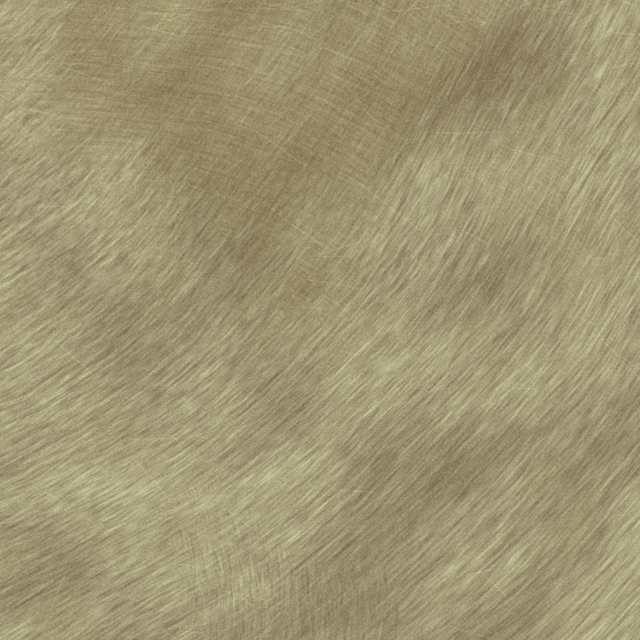
Reproduce this texture procedurally as a Shadertoy shader.

```glsl
vec2 hash2(vec2 cell) {
    uvec2 v = uvec2(ivec2(cell)) * 1664525u + 1013904223u;
    v.x += v.y * 1664525u;
    v.y += v.x * 1664525u;
    v ^= v >> 16u;
    v.x += v.y * 1664525u;
    v.y += v.x * 1664525u;
    v ^= v >> 16u;
    return vec2(v & 65535u) / 65535.0;
}

float cornerSlope(vec2 cell, vec2 offset) {
    float angle = 6.2832 * hash2(cell).x;
    return dot(vec2(cos(angle), sin(angle)), offset);
}

float gradientNoise(vec2 p) {
    vec2 i = floor(p), f = p - i;
    vec2 u = f * f * f * (f * (f * 6.0 - 15.0) + 10.0);
    vec2 e = vec2(1.0, 0.0);
    float low = mix(cornerSlope(i, f), cornerSlope(i + e, f - e), u.x);
    float high = mix(cornerSlope(i + e.yx, f - e.yx), cornerSlope(i + 1.0, f - 1.0), u.x);
    return mix(low, high, u.y);
}

// Coordinates across (x) and along (y) a family of concentric strokes
vec2 strokeSpace(vec2 p, vec2 center) {
    vec2 d = p - center;
    float across = length(d) + 0.03 * gradientNoise(p * 2.7 + center * 9.0);
    return vec2(across, atan(d.y, d.x) * length(center - 0.5));
}

// Brushed bristle marks with sparse bright and dark nicks
float bristles(vec2 s) {
    float broad = gradientNoise(s * vec2(60.0, 6.0));
    float medium = gradientNoise(s * vec2(145.0, 12.0) + 31.0);
    float fine = gradientNoise(s * vec2(260.0, 38.0) + 67.0);
    float nick = gradientNoise(s * vec2(200.0, 15.0) + 93.0);
    float cut = smoothstep(0.2, 0.4, nick) - 0.7 * smoothstep(-0.22, -0.42, nick);
    return 0.2 * broad + 0.45 * medium + 0.6 * fine + 0.3 * cut;
}

// Thin, slightly bent hairline scratches, denser toward the top
float hairlines(vec2 p) {
    float sum = 0.0;
    for (int i = 0; i < 130; i++) {
        vec2 a = hash2(vec2(i, 501)), b = hash2(vec2(i, 733));
        float angle = mix(-0.9, 1.2, b.x);
        vec2 dir = vec2(cos(angle), sin(angle));
        vec2 d = p - vec2(a.x, 1.0 - a.y * a.y);
        vec2 q = vec2(dot(d, dir), dot(d, vec2(-dir.y, dir.x)));
        float reach = mix(0.02, 0.11, b.y * b.y);
        float offset = abs(q.y - (a.x - 0.5) * 2.0 * q.x * q.x);
        sum += smoothstep(0.0017, 0.0003, offset) * smoothstep(reach, 0.3 * reach, abs(q.x));
    }
    return min(sum, 1.5);
}

// Soft round spot
float spot(vec2 p, vec2 center, vec2 size) {
    vec2 d = (p - center) / size;
    return exp(-dot(d, d));
}

void mainImage(out vec4 fragColor, in vec2 fragCoord) {
    vec2 p = fragCoord / iResolution.y;
    vec2 sweep = strokeSpace(p, vec2(-0.8, 1.7));
    vec2 crown = strokeSpace(p, vec2(0.1, -0.2));
    vec2 foot = strokeSpace(p, vec2(-0.5, 0.0));

    // Where each stroke direction shows
    float ragged = 0.6 * gradientNoise(p * 5.0 + 17.0) + 0.5 * gradientNoise(sweep * vec2(40.0, 8.0));
    float crownMask = smoothstep(0.1, 0.95, spot(p, vec2(0.38, 0.9), vec2(0.45, 0.28)) + ragged);
    float footMask = smoothstep(0.2, 0.9, spot(p, vec2(0.45, 0.06), vec2(0.2, 0.16)) + ragged);
    float strokes = bristles(sweep) * (1.0 - 0.6 * crownMask) * (1.0 - 0.5 * footMask);
    strokes += 0.5 * crownMask * bristles(crown) + 0.65 * footMask * bristles(foot);

    // Worn light and dark patches
    float patches = 0.55 * gradientNoise(sweep * vec2(6.0, 3.5) + 5.0);
    patches += 0.32 * gradientNoise(sweep * vec2(15.0, 6.0) + 40.0);
    patches += 0.34 * spot(p, vec2(0.0, 0.7), vec2(0.13, 0.25));
    patches += 0.24 * spot(p, vec2(0.57, 0.43), vec2(0.1, 0.08));
    patches += 0.22 * spot(p, vec2(0.2, 0.2), vec2(0.22, 0.16));
    patches += 0.24 * spot(p, vec2(1.0, 0.68), vec2(0.1, 0.2));
    patches -= 0.28 * spot(p, vec2(0.78, 0.87), vec2(0.13, 0.1));
    patches -= 0.28 * spot(p, vec2(0.6, 0.3), vec2(0.12, 0.08));
    patches -= 0.22 * spot(p, vec2(0.38, 0.88), vec2(0.35, 0.22));

    // Fine speckle on a tilted grid
    vec2 tilted = mat2(0.8, 0.6, -0.6, 0.8) * p;
    float grain = gradientNoise(tilted * 310.0) + 0.5 * gradientNoise(tilted * 170.0 + 71.0);
    float tone = 0.46 + 1.05 * patches + strokes * (1.05 + 0.5 * patches) + 0.4 * grain;
    tone += hairlines(p) * 0.27;

    vec3 tarnish = vec3(0.55, 0.50, 0.375);
    vec3 polished = vec3(0.71, 0.685, 0.54);
    vec3 color = mix(tarnish, polished, clamp(tone, -0.35, 1.45));
    color += vec3(0.006, -0.002, -0.015) * crownMask;
    fragColor = vec4(color, 1.0);
}
```
